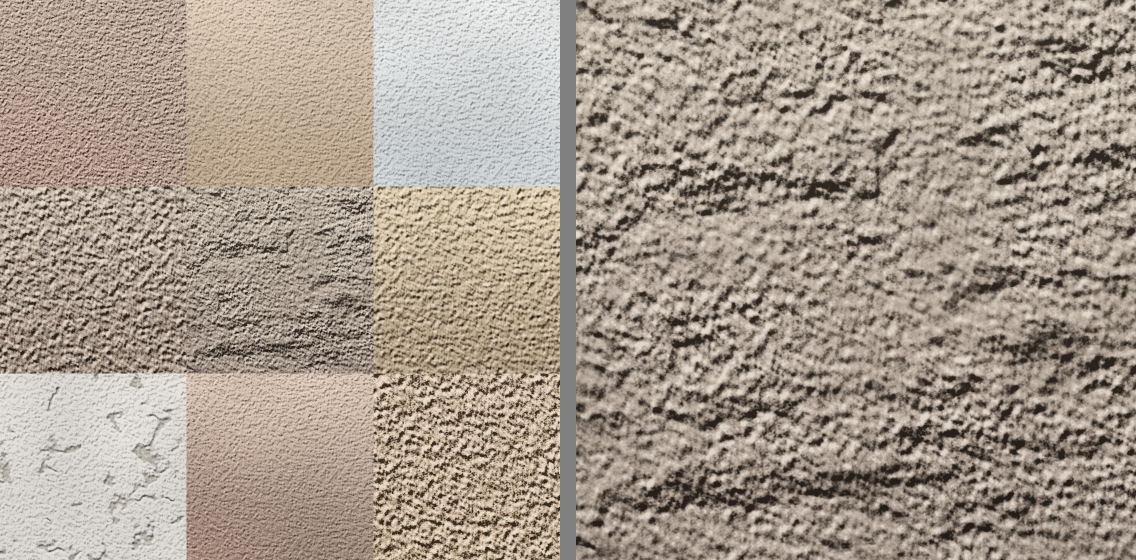
Left, the full canvas; right, a detail of the centre.
Reproduce this texture procedurally as a three.js fragment shader.

```glsl
// Three by three board of lit stucco samples, from fine sand finish to rough cast.
varying vec2 vUv;

const float TILES = 3.0;
const vec2 TO_LIGHT = vec2(-0.28, 0.62);
const vec3 ROSE = vec3(0.70, 0.53, 0.48);
const vec3 GROOVE_GREY = vec3(0.62, 0.60, 0.55);
const vec3 SUNLIT = vec3(1.0, 0.97, 0.93);

struct Plaster {
  vec3 top;      // colour at the upper edge
  vec3 bottom;   // colour at the lower edge
  float cells;   // grains across one tile
  float relief;  // contrast of the grain
  float rough;   // weight of the finer octaves
  float rose;    // pink tint in the lower left corner
};

float hash(vec2 p) {
  return fract(sin(dot(p, vec2(127.1, 311.7))) * 43758.5453);
}

float noise(vec2 p) {
  vec2 i = floor(p);
  vec2 f = fract(p);
  f = f * f * (3.0 - 2.0 * f);
  float low = mix(hash(i), hash(i + vec2(1.0, 0.0)), f.x);
  float high = mix(hash(i + vec2(0.0, 1.0)), hash(i + 1.0), f.x);
  return mix(low, high, f.y);
}

float fbm(vec2 p, float gain) {
  float sum = 0.0;
  float total = 0.0;
  float weight = 1.0;
  for (int i = 0; i < 4; i++) {
    sum += weight * noise(p);
    total += weight;
    weight *= gain;
    p = mat2(1.6, 1.2, -1.2, 1.6) * p + 7.3;
  }
  return sum / total;
}

// Positive where the grain faces the light, negative in its shade
float grainLight(vec2 q, float rough) {
  q = mat2(0.8, 0.6, -0.6, 0.8) * q;
  vec2 step = mat2(0.8, 0.6, -0.6, 0.8) * TO_LIGHT;
  return fbm(q, rough) - fbm(q + step, rough);
}

// Overlapping trowelled layers as a stepped height
float ledges(vec2 p) {
  vec2 warp = 0.05 * vec2(noise(p * 13.0), noise(p * 13.0 + 9.0));
  float level = fbm((p + warp) * vec2(4.5, 9.0) + 31.0, 0.6) * 6.5;
  return floor(level) + smoothstep(0.0, 0.4, fract(level));
}

// Broken, curling scratches and pits
float grooves(vec2 p) {
  float field = fbm(p * vec2(9.0, 11.0) + 12.0, 0.45);
  float scratch = 1.0 - smoothstep(0.02, 0.085, abs(field - 0.5));
  float patchy = fbm(p * 8.0 + 41.0, 0.5) + 0.16 * (0.5 - p.y);
  return scratch * smoothstep(0.52, 0.62, patchy);
}

// Finishes by row, counted from the lower left
Plaster finish(vec2 tile) {
  if (tile.y > 1.5) {
    if (tile.x < 0.5) return Plaster(vec3(0.76, 0.68, 0.62), vec3(0.71, 0.61, 0.55), 86.0, 2.6, 0.5, 0.35);
    if (tile.x < 1.5) return Plaster(vec3(0.85, 0.78, 0.70), vec3(0.75, 0.66, 0.56), 88.0, 1.4, 0.45, 0.0);
    return Plaster(vec3(0.90, 0.91, 0.91), vec3(0.80, 0.82, 0.83), 80.0, 1.2, 0.45, 0.0);
  }
  if (tile.y > 0.5) {
    if (tile.x < 0.5) return Plaster(vec3(0.73, 0.67, 0.61), vec3(0.63, 0.56, 0.50), 46.0, 3.7, 0.55, 0.0);
    if (tile.x < 1.5) return Plaster(vec3(0.74, 0.69, 0.63), vec3(0.62, 0.56, 0.51), 72.0, 3.1, 0.55, 0.0);
    return Plaster(vec3(0.85, 0.78, 0.66), vec3(0.69, 0.61, 0.50), 54.0, 2.6, 0.45, 0.0);
  }
  if (tile.x < 0.5) return Plaster(vec3(0.88, 0.87, 0.85), vec3(0.86, 0.85, 0.83), 78.0, 1.0, 0.45, 0.0);
  if (tile.x < 1.5) return Plaster(vec3(0.85, 0.77, 0.70), vec3(0.62, 0.54, 0.48), 90.0, 1.6, 0.45, 0.4);
  return Plaster(vec3(0.78, 0.69, 0.59), vec3(0.74, 0.65, 0.54), 35.0, 4.8, 0.75, 0.0);
}

vec3 surface(vec2 uv) {
  vec2 tile = clamp(floor(uv * TILES), 0.0, TILES - 1.0);
  vec2 p = uv * TILES - tile;
  vec2 seed = tile * 17.0 + 3.0;
  Plaster s = finish(tile);

  // Broad colour, with a soft uneven wash
  vec3 base = mix(s.bottom, s.top, smoothstep(0.0, 1.0, p.y));
  base = mix(base, ROSE, s.rose * (1.0 - p.x) * (1.0 - p.y));
  base *= 0.97 + 0.06 * noise(p * 3.0 + seed);
  float light = s.relief * grainLight(p * s.cells + seed, s.rough);

  // Trowelled layers in the middle, scratches at the lower left
  if (tile == vec2(1.0)) {
    float drop = ledges(p) - ledges(p + TO_LIGHT * 0.026);
    float broken = smoothstep(0.25, 0.6, noise(p * 8.0 + 5.0));
    light *= mix(0.65, 1.35, noise(p * vec2(6.0, 9.0)));
    light += clamp(drop * 0.85, -0.65, 0.2) * broken;
  } else if (tile == vec2(0.0)) {
    float groove = grooves(p);
    base = mix(base, GROOVE_GREY, 0.6 * groove);
    light += 0.5 * (grooves(p + TO_LIGHT * 0.018) - groove);
  }

  vec3 shade = base * base * 0.36;
  vec3 lit = mix(base, SUNLIT, 0.65);
  return mix(mix(base, shade, clamp(-light, 0.0, 1.0)), lit, clamp(light, 0.0, 1.0));
}

void main() {
  // Four samples smooth the grain and the tile edges
  vec2 spread = 0.25 * fwidth(vUv);
  vec3 color = surface(vUv + spread) + surface(vUv - spread);
  color += surface(vUv + spread * vec2(1.0, -1.0)) + surface(vUv + spread * vec2(-1.0, 1.0));
  gl_FragColor = vec4(color * 0.25, 1.0);
}
```
